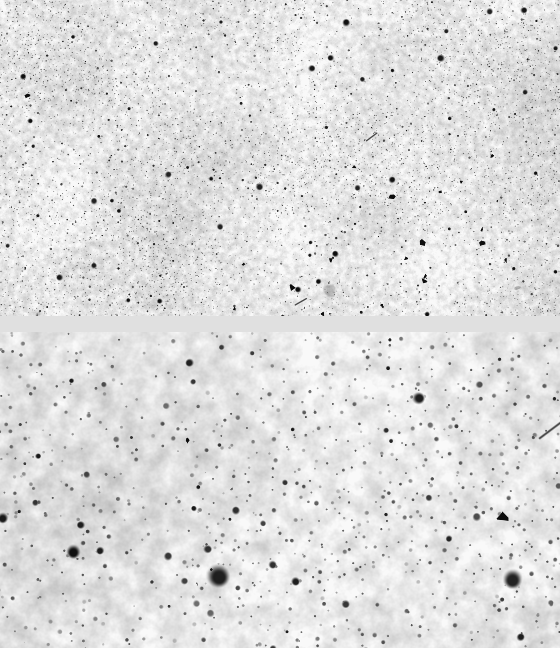
Top: the whole. Bottom: its middle third, enlarged.
Reproduce this texture procedurally as a Shadertoy shader.

```glsl
// Pale rough paper spattered with grey dust, soft ink drops and angular black chips.
#define PAPER_TONE 0.898
#define INK_TONE 0.05
#define MOTTLE 0.085
#define GRAIN 0.125
#define DUST_DENSITY 0.36
#define SPECK_DENSITY 0.25
#define DROP_DENSITY 0.34
#define CHIP_DENSITY 0.38
#define CHIP_CENTRE vec2(1.2, 0.2)
#define SMUDGE_DENSITY 0.25

const float TAU = 6.28319;

vec3 hash3(vec3 p) {
    vec3 q = fract(p * vec3(0.1031, 0.1030, 0.0973));
    q += dot(q, q.yxz + 33.33);
    return fract((q.xxy + q.yxx) * q.zyx);
}

vec2 direction(float turn) {
    return vec2(cos(TAU * turn), sin(TAU * turn));
}

float cornerSlope(vec2 cell, vec2 corner, vec2 f) {
    return dot(direction(hash3(vec3(cell + corner, 7.0)).x), f - corner);
}

float gradientNoise(vec2 p) {
    vec2 i = floor(p), f = p - i;
    vec2 u = f * f * f * (f * (f * 6.0 - 15.0) + 10.0);
    vec2 e = vec2(1.0, 0.0);
    return mix(mix(cornerSlope(i, e.yy, f), cornerSlope(i, e.xy, f), u.x),
               mix(cornerSlope(i, e.yx, f), cornerSlope(i, e.xx, f), u.x), u.y);
}

float fbm(vec2 p) {
    float sum = 0.0, amplitude = 1.0;
    for (int i = 0; i < 4; i++) {
        sum += amplitude * gradientNoise(p);
        p = mat2(1.6, 1.2, -1.2, 1.6) * p + 17.3;
        amplitude *= 0.6;
    }
    return sum;
}

// One of the four cells around p; a full jitter hides the grid.
vec2 nearCell(vec2 p, float cells, int k) {
    return floor(p * cells - 0.5) + vec2(k & 1, k >> 1);
}

// Round spots: radius range, opacity range, and edge blur relative to the radius.
float spots(vec2 p, float cells, float density, vec2 radii, vec2 opacity, float blur, float seed, float px) {
    float ink = 0.0;
    for (int k = 0; k < 4; k++) {
        vec2 cell = nearCell(p, cells, k);
        vec3 place = hash3(vec3(cell, seed));
        vec3 look = hash3(vec3(cell, seed + 50.0));
        if (place.z > density) continue;
        vec2 q = p - (cell + place.xy) / cells;
        float r = mix(radii.x, radii.y, look.x * look.x);
        float d = length(q) + 0.25 * dot(q, direction(look.z));
        float edge = max(0.5 * px, blur * r);
        ink = max(ink, mix(opacity.x, opacity.y, look.y) * (1.0 - smoothstep(r - edge, r + edge, d)));
    }
    return ink;
}

// Irregular five-sided flakes gathered around one area.
float chips(vec2 p, float cells, float px) {
    float ink = 0.0;
    for (int k = 0; k < 4; k++) {
        vec2 cell = nearCell(p, cells, k);
        vec3 place = hash3(vec3(cell, 81.0));
        vec2 centre = (cell + place.xy) / cells;
        vec2 away = centre - CHIP_CENTRE;
        if (place.z > 0.01 + CHIP_DENSITY * exp(-dot(away, away) / 0.09)) continue;
        float size = mix(0.004, 0.011, hash3(vec3(cell, 82.0)).x);
        float d = -1.0;
        for (int side = 0; side < 5; side++) {
            vec3 h = hash3(vec3(cell, 90.0 + float(side)));
            vec2 normal = direction((float(side) + 0.8 * h.x) / 5.0 + place.z * 9.0);
            d = max(d, dot(p - centre, normal) - size * mix(0.3, 1.1, h.y));
        }
        ink = max(ink, 1.0 - smoothstep(-0.5 * px, 0.5 * px, d));
    }
    return ink;
}

// Rare thin straight hairs.
float fibres(vec2 p, float cells, float px) {
    float ink = 0.0;
    for (int k = 0; k < 4; k++) {
        vec2 cell = nearCell(p, cells, k);
        vec3 place = hash3(vec3(cell, 121.0));
        if (place.z > 0.12) continue;
        vec2 q = p - (cell + place.xy) / cells;
        vec2 along = direction(0.05 + place.z);
        float d = length(q - along * clamp(dot(q, along), -0.02, 0.02));
        ink = max(ink, 0.75 * (1.0 - smoothstep(0.0, 0.001 + px, d)));
    }
    return ink;
}

void mainImage(out vec4 fragColor, in vec2 fragCoord) {
    vec2 p = fragCoord / iResolution.y;
    float px = 1.0 / iResolution.y;

    // Paper: broad clouds under a fine tooth
    float tone = PAPER_TONE + MOTTLE * fbm(p * 2.6 + 4.0) + GRAIN * fbm(p * 42.0);
    tone = min(tone, 0.975);

    // Faint grey smudges with ragged outlines
    vec2 ragged = p + 0.012 * vec2(gradientNoise(p * 45.0), gradientNoise(p * 45.0 + 31.0));
    tone -= spots(ragged, 3.0, SMUDGE_DENSITY, vec2(0.008, 0.02), vec2(0.1, 0.25), 0.3, 11.0, px);

    // Spatter, from clustered dust to large soft drops
    float clump = clamp(1.0 + 1.6 * gradientNoise(p * 3.2 + 9.0), 0.3, 1.9);
    float ink = spots(p, 95.0, DUST_DENSITY * clump, vec2(0.0009, 0.0021), vec2(0.2, 0.7), 0.5, 21.0, px);
    ink = max(ink, spots(p, 40.0, SPECK_DENSITY, vec2(0.0014, 0.0036), vec2(0.5, 0.95), 0.4, 31.0, px));
    ink = max(ink, spots(p, 9.0, DROP_DENSITY, vec2(0.0042, 0.0095), vec2(0.9, 1.0), 0.45, 41.0, px));
    ink = max(ink, max(chips(p, 16.0, px), fibres(p, 3.0, px)));

    fragColor = vec4(vec3(mix(tone, INK_TONE, ink)), 1.0);
}
```
